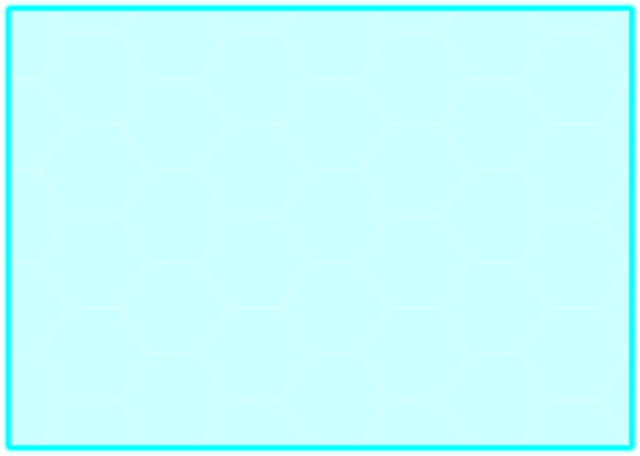
This pattern is drawn by a Shadertoy shader. Its source:

```glsl
// A pale cyan panel with a faint flat-topped honeycomb, framed by a glowing
// cyan line on white. Hexagons come from two interleaved repeating grids and
// the frame from a rounded box distance; lengths are in canvas heights.

const vec3 WHITE = vec3(1.0);
const vec3 PANEL = vec3(0.80, 1.0, 1.0);
const vec3 SEAM = vec3(0.832, 1.0, 1.0);
const vec3 CYAN = vec3(0.0, 1.0, 1.0);

const float MARGIN = 0.0183;
const float CORNER = 0.006;
const float APOTHEM = 0.1007;
const vec2 HEX_CENTER = vec2(0.031, 0.0256);
const vec2 HEX_STRETCH = vec2(1.008, 1.0);

float roundedBox(vec2 p, vec2 halfSize, float radius) {
    vec2 q = abs(p) - halfSize + radius;
    return length(max(q, 0.0)) + min(max(q.x, q.y), 0.0) - radius;
}

// Distance from p to the nearest edge of a flat-topped honeycomb.
float honeycombEdge(vec2 p, float apothem) {
    vec2 period = 2.0 * apothem * vec2(sqrt(3.0), 1.0);
    vec2 a = mod(p + 0.5 * period, period) - 0.5 * period;
    vec2 b = mod(p, period) - 0.5 * period;
    vec2 q = abs(dot(a, a) < dot(b, b) ? a : b);
    return apothem - max(q.y, dot(q, vec2(0.5 * sqrt(3.0), 0.5)));
}

float hash(vec2 cell) {
    return fract(sin(dot(cell, vec2(127.1, 311.7))) * 4375.85);
}

float valueNoise(vec2 p) {
    vec2 cell = floor(p);
    vec2 f = fract(p);
    f = f * f * (3.0 - 2.0 * f);
    float low = mix(hash(cell), hash(cell + vec2(1.0, 0.0)), f.x);
    float high = mix(hash(cell + vec2(0.0, 1.0)), hash(cell + 1.0), f.x);
    return mix(low, high, f.y);
}

// Soft stroke that is full at the centre and fades out around the given width.
float softStroke(float distance, float width, float sharpness) {
    return exp(-pow(abs(distance) / width, sharpness));
}

void mainImage(out vec4 fragColor, in vec2 fragCoord) {
    float pixel = 1.0 / iResolution.y;
    vec2 p = (fragCoord - 0.5 * iResolution.xy) * pixel;
    vec2 halfCanvas = 0.5 * iResolution.xy * pixel;

    // Faint honeycomb seams, slightly uneven in strength
    float edge = honeycombEdge((p - HEX_CENTER) / HEX_STRETCH, APOTHEM);
    float seam = 1.0 - smoothstep(0.0015, 0.0045 + pixel, edge);
    seam *= mix(0.65, 1.0, valueNoise(p * 18.0));
    vec3 panel = mix(PANEL, SEAM, seam);

    // Panel on white
    float frame = roundedBox(p, halfCanvas - MARGIN, CORNER);
    vec3 color = mix(panel, WHITE, smoothstep(-pixel, pixel, frame));

    // Outward glow and bright frame line
    float glow = 0.45 * softStroke(max(frame, 0.0), 0.0096, 2.0);
    glow *= smoothstep(-pixel, pixel, frame);
    color = mix(color, CYAN, glow);
    color = mix(color, CYAN, softStroke(frame, 0.0063, 3.0));

    fragColor = vec4(color, 1.0);
}
```
